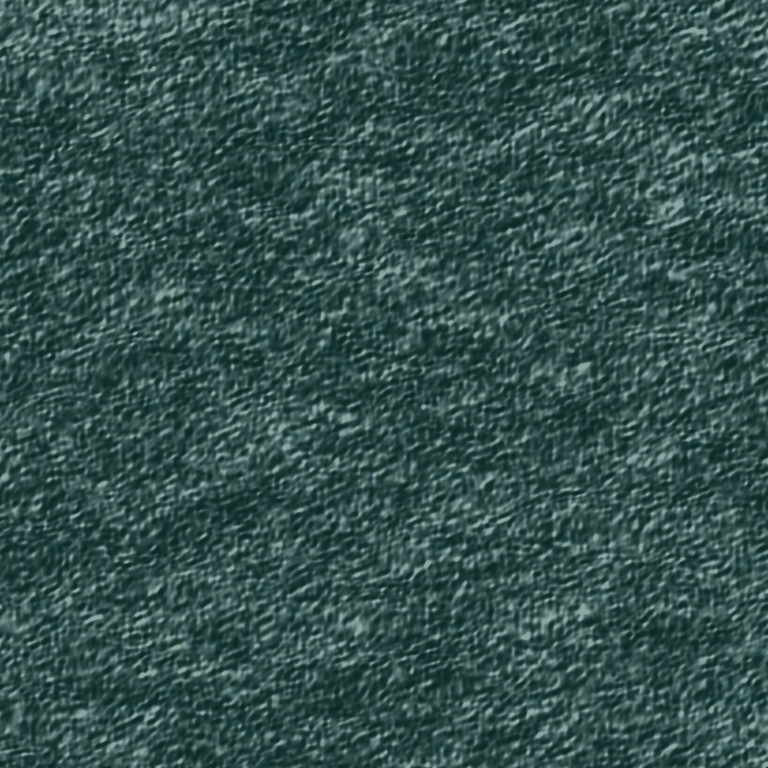
Reproduce this texture procedurally as a Shadertoy shader.

```glsl
// Dark teal rough woven surface: fine slanted relief, faint upright ribs and soft level bands.

const vec3 SHADOW = vec3(0.055, 0.165, 0.145);
const vec3 DEEP   = vec3(0.08, 0.20, 0.18);
const vec3 DARK   = vec3(0.13, 0.25, 0.24);
const vec3 MIDDLE = vec3(0.20, 0.31, 0.30);
const vec3 LIGHT  = vec3(0.27, 0.39, 0.38);
const vec3 PALE   = vec3(0.36, 0.48, 0.47);
const vec3 GLINT  = vec3(0.55, 0.66, 0.64);

// Cells per canvas: along and across each layer's direction
const vec2 STREAK_FREQ = vec2(78.0, 185.0);
const vec2 GRAIN_FREQ  = vec2(140.0, 205.0);
const vec2 RIB_FREQ    = vec2(205.0, 92.0);
const vec2 FOLD_FREQ   = vec2(24.0, 66.0);
const vec2 BAND_FREQ   = vec2(7.0, 27.0);

// Layer directions in radians
const float STREAK_ANGLE = 0.40;
const float GRAIN_ANGLE  = 0.80;
const float FOLD_ANGLE   = 0.20;
const float BAND_ANGLE   = -0.06;

// Layer strengths; their squares add up to about one
const float STREAK_GAIN = 0.65;
const float GRAIN_GAIN  = 0.52;
const float RIB_GAIN    = 0.54;
const float FOLD_GAIN   = 0.28;
const float BAND_GAIN   = 0.20;
const float TONE_SHIFT  = 0.10;

const float WARP = 0.012;           // bending of the streaks
const float TINT = 0.005;           // drift between green and blue
const float NOISE_SPREAD = 0.2145;  // standard deviation of value noise
const float SLOPE_SPREAD = 0.276;   // standard deviation of its one-cell step

float hash(ivec2 cell, int seed) {
    uvec2 c = uvec2(cell + 4096);
    uint h = c.x * 1597334677u ^ c.y * 3812015801u ^ uint(seed) * 2654435769u;
    h = (h ^ (h >> 16)) * 2146121005u;
    h = (h ^ (h >> 15)) * 2221713035u;
    h ^= h >> 16;
    return float(h >> 8) / 16777216.0;
}

float valueNoise(vec2 p, int seed) {
    ivec2 i = ivec2(floor(p));
    vec2 f = fract(p);
    f = f * f * (3.0 - 2.0 * f);
    float low  = mix(hash(i, seed), hash(i + ivec2(1, 0), seed), f.x);
    float high = mix(hash(i + ivec2(0, 1), seed), hash(i + ivec2(1, 1), seed), f.x);
    return mix(low, high, f.y);
}

// Noise with zero mean and unit spread
float layer(vec2 p, int seed) {
    return (valueNoise(p, seed) - 0.5) / NOISE_SPREAD;
}

// Slope of the noise across its grain: lit edge beside shaded edge
float relief(vec2 p, int seed) {
    return (valueNoise(p, seed) - valueNoise(p + vec2(0.0, 1.0), seed)) / SLOPE_SPREAD;
}

vec2 turn(vec2 p, float angle) {
    float c = cos(angle), s = sin(angle);
    return vec2(c * p.x + s * p.y, c * p.y - s * p.x);
}

// Tone in standard deviations to colour
vec3 ramp(float tone) {
    vec3 col = mix(SHADOW, DEEP, smoothstep(-2.6, -1.37, tone));
    col = mix(col, DARK,   clamp((tone + 1.37) / 0.87, 0.0, 1.0));
    col = mix(col, MIDDLE, clamp((tone + 0.50) / 0.71, 0.0, 1.0));
    col = mix(col, LIGHT,  clamp((tone - 0.21) / 0.63, 0.0, 1.0));
    col = mix(col, PALE,   clamp((tone - 0.84) / 0.64, 0.0, 1.0));
    return mix(col, GLINT, clamp((tone - 1.48) / 1.10, 0.0, 1.0));
}

void mainImage(out vec4 fragColor, in vec2 fragCoord) {
    vec2 uv = fragCoord / iResolution.y;

    // Bend the streaks a little
    vec2 p = uv;
    p.y += WARP * (valueNoise(uv * vec2(17.0, 24.0), 1) - 0.5);

    // Fine relief over broad folds and bands
    float tone = TONE_SHIFT
               + STREAK_GAIN * relief(turn(p, STREAK_ANGLE) * STREAK_FREQ, 2)
               + GRAIN_GAIN * relief(turn(p, GRAIN_ANGLE) * GRAIN_FREQ, 3)
               + RIB_GAIN * layer(p * RIB_FREQ, 4)
               + FOLD_GAIN * layer(turn(p, FOLD_ANGLE) * FOLD_FREQ, 5)
               + BAND_GAIN * layer(turn(p, BAND_ANGLE) * BAND_FREQ, 6);

    // Colour with a slight drift of hue
    float drift = TINT * layer(p * vec2(60.0, 90.0), 7);
    vec3 col = ramp(tone) + drift * vec3(-0.6, 0.0, 1.0);
    fragColor = vec4(col, 1.0);
}
```
